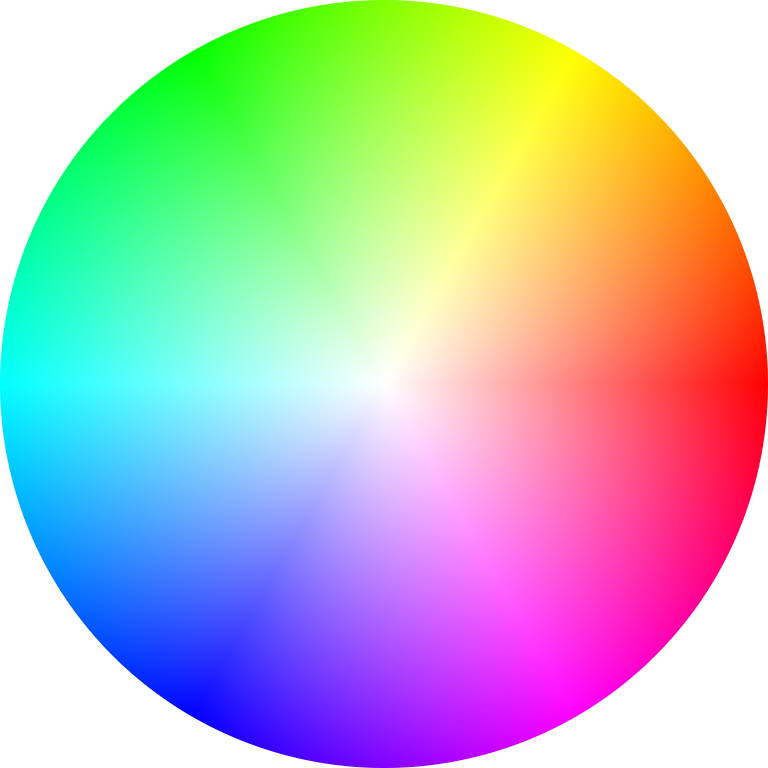
This background is drawn by a WebGL 1 fragment shader. Its source:

```glsl
precision highp float;
// A hue and saturation wheel: white at the centre, pure hues at the rim, on white.

uniform vec2 u_resolution;

// Fully saturated colour for a hue measured in turns
vec3 pureHue(float turns) {
    vec3 ramp = abs(fract(turns + vec3(0.0, 2.0, 1.0) / 3.0) * 6.0 - 3.0);
    return clamp(ramp - 1.0, 0.0, 1.0);
}

void main() {
    // Centred coordinates, with the rim at radius 1
    float size = min(u_resolution.x, u_resolution.y);
    vec2 p = (2.0 * gl_FragCoord.xy - u_resolution) / size;
    float radius = length(p);

    // Hue runs counterclockwise from red on the right
    float angle = radius > 0.0 ? atan(p.y, p.x) : 0.0;
    vec3 white = vec3(1.0);
    vec3 wheel = mix(white, pureHue(angle / 6.28319), min(radius, 1.0));

    // Rim softened across one pixel
    float pixel = 2.0 / size;
    float inside = clamp((1.0 - radius) / pixel + 0.5, 0.0, 1.0);
    gl_FragColor = vec4(mix(white, wheel, inside), 1.0);
}
```
